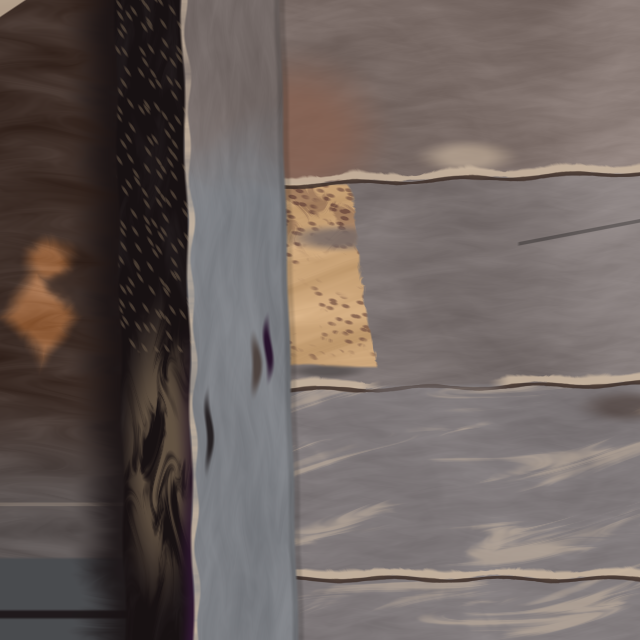
Write a three.js fragment shader that draws this texture.

```glsl
// Weathered timber: a grey post before pale boards with chalky seams, a peeling
// plaster patch at its right, and a dark recess with a knot at its left.
// Sloping edges split the regions; grain is warped sines, flakes are cellular.
varying vec2 vUv;

const vec3 BROWN = vec3(0.47, 0.415, 0.395);
const vec3 GREY = vec3(0.47, 0.435, 0.43);
const vec3 COOL = vec3(0.5, 0.475, 0.48);
const vec3 RUST = vec3(0.54, 0.38, 0.31);
const vec3 CHALK = vec3(0.8, 0.72, 0.63);
const vec3 PLASTER = vec3(0.79, 0.64, 0.47);
const vec3 POST = vec3(0.48, 0.49, 0.51);
const vec3 SHADOW = vec3(0.09, 0.065, 0.07);
const vec3 RECESS = vec3(0.24, 0.18, 0.155);
const vec3 KNOT = vec3(0.66, 0.44, 0.28);
const vec3 TAN = vec3(0.38, 0.32, 0.26);
const vec3 PURPLE = vec3(0.22, 0.1, 0.24);
const float SOFT = 0.003;

// Layered, warped sines
float waves(vec2 p) {
  float sum = 0.0, amp = 0.5;
  for (int i = 0; i < 5; i++) {
    p += 0.7 * sin(p.yx * 1.3 + vec2(1.7, 4.1));
    sum += amp * sin(p.x) * sin(p.y + 0.8);
    p = mat2(1.5, 0.7, -0.7, 1.5) * p + 2.3;
    amp *= 0.58;
  }
  return sum;
}

// Cellular spots of radius r
float spots(vec2 p, float r) {
  float d = 2.0;
  for (int i = 0; i < 9; i++) {
    vec2 c = floor(p) + vec2(mod(float(i), 3.0), floor(float(i) / 3.0)) - 1.0;
    vec2 h = fract(sin(vec2(dot(c, vec2(127.1, 311.7)), dot(c, vec2(269.5, 183.3)))) * 4375.5);
    d = min(d, length(c + h - p));
  }
  return 1.0 - smoothstep(r * 0.3, r, d);
}

float slit(vec2 p, float x, float y, float w, float h) {
  return 1.0 - smoothstep(0.3, 1.0, length((p - vec2(x, y)) / vec2(w, h)));
}
float line(float d, float w) { return 1.0 - smoothstep(w * 0.4, w, abs(d)); }
float above(float e, float v) { return smoothstep(e - SOFT, e + SOFT, v); }
void tint(inout vec3 c, vec3 t, float a) { c = mix(c, t, clamp(a, 0.0, 1.0)); }

// Height of board seam i, counted downward
float seam(float i, float x) {
  return 0.714 - 0.3325 * i + 0.0125 * i * i + (0.036 - 0.018 * i) * (x - 0.45);
}

vec3 boards(vec2 p) {
  float mottle = waves(p * 9.0);
  float grain = waves(vec2(p.x * 9.0, (p.y - 0.18 * p.x) * 55.0));
  float upper = above(seam(0.0, p.x), p.y), lower = above(p.y, seam(1.0, p.x));
  vec3 col = mix(mix(GREY, COOL, lower), BROWN, upper);
  col += 0.045 * mottle + 0.03 * grain + 0.02 * waves(p * vec2(35.0, 170.0));
  // Stains, faded areas and scratches
  tint(col, RUST, upper * 0.7 * slit(p, 0.46, 0.79, 0.17, 0.15));
  tint(col, CHALK, upper * 0.6 * slit(p, 0.73, 0.755, 0.09, 0.03));
  tint(col, CHALK, lower * 0.5 * smoothstep(0.15, 0.6, grain + 0.4 * mottle));
  tint(col, RECESS, 0.5 * slit(p, 0.98, 0.365, 0.09, 0.03));
  col += 0.07 * smoothstep(0.8, 1.0, p.x) * (1.0 - lower);
  col *= 1.0 - 0.3 * line(p.y - 0.465 - 0.19 * p.x, 0.004) * above(0.81, p.x);
  // Plaster patch, pitted and broken near its top
  float edge = 0.64 - 0.13 * p.y + 0.012 * waves(p * 45.0);
  float top = smoothstep(0.595, 0.64, p.y + 0.03 * mottle);
  float pits = spots(vec2(p.x * 45.0, (p.y + 0.2 * p.x) * 90.0), 0.4);
  pits *= smoothstep(-0.1, 0.35, waves(p * 32.0) + 0.25 * top);
  vec3 flake = PLASTER + 0.08 * grain;
  tint(flake, RUST * 0.85, 0.75 * pits + 0.45 * top * smoothstep(-0.1, 0.3, waves(p * 55.0)));
  tint(flake, BROWN, 0.9 * slit(p, 0.53, 0.628, 0.1, 0.025));
  tint(col, flake, above(p.x, edge) * above(p.y, 0.712) * above(0.423 + 0.012 * mottle, p.y));
  tint(col, GREY * 0.7, 0.8 * slit(p, 0.51, 0.42, 0.075, 0.013));
  // Chalky ridges with a dark crack below
  for (int i = 0; i < 3; i++) {
    float k = float(i), d = p.y - seam(k, p.x) - 0.003 * sin(p.x * 37.0 + k * 2.0);
    float rough = waves(vec2(p.x * 42.0 + k * 7.0, p.y * 30.0));
    float whole = i == 1 ? smoothstep(0.08, 0.12, abs(p.x - 0.68)) : 1.0;
    tint(col, CHALK, whole * 0.85 * line(d - 0.004, 0.009 + 0.007 * rough));
    tint(col, RECESS, (0.45 + 0.4 * whole) * line(d + 0.004, 0.004 + 0.002 * rough));
  }
  return col;
}

vec3 post(vec2 p, float left) {
  vec3 col = mix(POST, BROWN * 0.95, 0.8 * smoothstep(0.66, 0.86, p.y + 0.05 * waves(p * 12.0)));
  col += 0.04 * waves(p * vec2(28.0, 9.0)) + 0.025 * waves(p * vec2(130.0, 25.0));
  // Splits, then the worn bright edge
  p.x += 0.003 * sin(p.y * 55.0);
  tint(col, PURPLE * 0.7, slit(p, 0.419, 0.455, 0.009, 0.062));
  tint(col, RECESS, 0.75 * slit(p, 0.399, 0.43, 0.011, 0.06));
  tint(col, SHADOW, 0.85 * slit(p, 0.326, 0.325, 0.008, 0.078));
  tint(col, CHALK, (0.55 + 0.4 * waves(vec2(2.0, p.y * 40.0))) * line(p.x - left - 0.003, 0.007));
  return col;
}

vec3 recess(vec2 p, float corner) {
  float grain = waves(p * vec2(14.0, 60.0));
  vec3 col = mix(GREY * 0.76, RECESS, smoothstep(0.16, 0.42, p.y)) + 0.07 * grain;
  tint(col, POST * 0.6, above(p.y, 0.128));
  // Knot: a lozenge with a short limb above
  vec2 q = p + 0.012 * vec2(waves(p * 22.0), waves(p.yx * 25.0));
  float lozenge = abs(q.x - 0.062) / 0.06 + abs(q.y - 0.51) / 0.085;
  tint(col, KNOT + 0.14 * grain, 0.85 * max(above(lozenge * 0.01, 0.009), slit(q, 0.08, 0.595, 0.05, 0.045)));
  tint(col, RECESS, 0.75 * slit(q, 0.1, 0.555, 0.035, 0.03));
  // Joints, pale corner and depth shade
  tint(col, SHADOW, 0.85 * line(p.y - 0.04, 0.009));
  tint(col, CHALK, 0.25 * line(p.y - 0.212, 0.004) + 0.8 * above(p.x + 1.5 * (1.0 - p.y), 0.04));
  tint(col, SHADOW, 0.85 * smoothstep(corner - 0.08, corner, p.x + 0.02 * grain));
  return col;
}

vec3 side(vec2 p, float left) {
  float streak = waves(p * vec2(75.0, 22.0));
  vec3 col = SHADOW + 0.05 * max(streak, 0.0);
  tint(col, TAN, slit(p, 0.25, 0.29, 0.07, 0.27) * smoothstep(-0.45, 0.2, streak));
  tint(col, TAN, 0.65 * above(0.45, p.y) * spots((p + 0.5 * p.yx) * vec2(75.0, 38.0), 0.3));
  tint(col, PURPLE, smoothstep(left - 0.025, left, p.x) * (0.75 - 1.5 * p.y));
  return col;
}

void main() {
  vec2 p = vUv;
  float down = 1.0 - p.y, wobble = 0.002 * sin(p.y * 31.0);
  float left = 0.283 + 0.03 * down - 0.011 * down * down + wobble;
  float right = 0.437 + 0.029 * down + 0.5 * wobble;
  float corner = 0.18 + 0.016 * down + wobble;
  vec3 col = mix(recess(p, corner), side(p, left), above(corner, p.x));
  tint(col, post(p, left), above(left, p.x));
  tint(col, boards(p), above(right, p.x));
  gl_FragColor = vec4(col * (1.0 - 0.15 * line(p.x - right, 0.012)), 1.0);
}
```
